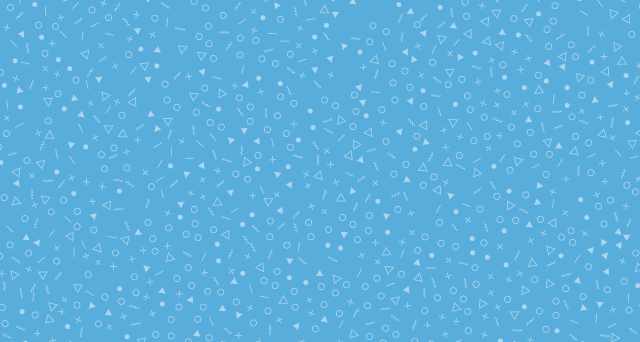
This pattern is drawn by a Shadertoy shader. Its source:

```glsl
// Scattered confetti: rings, dots, triangles, crosses, dashes and squiggles
// in pale ink on flat blue. Each cell of a tilted, staggered grid holds one
// jittered, randomly turned shape, drawn from its distance function.

// Lengths are fractions of the canvas height.
const vec3 SKY = vec3(0.35, 0.68, 0.86);
const vec3 INK = vec3(0.67, 0.84, 0.93);
const vec2 CELL = vec2(0.048, 0.0425);
const float GRID_TILT = 0.37;
const float JITTER = 0.46;          // full range, in cells
const float VACANCY = 0.05;         // share of empty cells
const float HALF_STROKE = 0.00115;
const float RING_RADIUS = 0.0089;
const float DOT_RADIUS = 0.0072;
const float OPEN_INRADIUS = 0.0072;
const float SOLID_INRADIUS = 0.0060;
const float CROSS_ARM = 0.0085;
const float DASH_HALF = 0.0122;
const float WAVE_HALF = 0.0138;
const float WAVE_HEIGHT = 0.0018;
const float WAVE_PERIOD = 0.0092;
const float TAU = 6.2831853;

float hash(vec2 id, float salt) {
    return fract(sin(dot(id, vec2(127.1, 311.7)) + salt * 74.7) * 43758.5453);
}

mat2 rotation(float angle) {
    float c = cos(angle), s = sin(angle);
    return mat2(c, s, -s, c);
}

float triangle(vec2 p, float inradius) {
    return max(abs(p.x) * 0.866 + p.y * 0.5, -p.y) - inradius;
}

float dash(vec2 p, float halfLength) {
    p.x -= clamp(p.x, -halfLength, halfLength);
    return length(p) - HALF_STROKE;
}

float squiggle(vec2 p) {
    float k = TAU / WAVE_PERIOD;
    float slope = WAVE_HEIGHT * k * cos(k * p.x);
    float d = abs(p.y - WAVE_HEIGHT * sin(k * p.x)) / sqrt(1.0 + slope * slope);
    return max(d - HALF_STROKE, abs(p.x) - WAVE_HALF);
}

// Picks a shape by cumulative share and returns its signed distance.
float confetti(vec2 p, float pick) {
    if (pick < 0.26) return abs(length(p) - RING_RADIUS) - HALF_STROKE;
    if (pick < 0.42) return min(dash(p, CROSS_ARM), dash(p.yx, CROSS_ARM));
    if (pick < 0.59) return squiggle(p);
    if (pick < 0.70) return dash(p, DASH_HALF);
    if (pick < 0.79) return length(p) - DOT_RADIUS;
    if (pick < 0.90) return triangle(p, SOLID_INRADIUS);
    return abs(triangle(p, OPEN_INRADIUS)) - HALF_STROKE;
}

void mainImage(out vec4 fragColor, in vec2 fragCoord) {
    float pixel = 1.0 / iResolution.y;
    vec2 p = rotation(GRID_TILT) * (fragCoord * pixel);
    float nearest = 1.0;

    // Nearest shape among the surrounding cells; odd rows shift half a cell
    for (int j = -1; j <= 1; j++) {
        float row = floor(p.y / CELL.y) + float(j);
        float shift = 0.5 * mod(row, 2.0);
        float column = floor(p.x / CELL.x - shift);
        for (int i = -1; i <= 1; i++) {
            vec2 id = vec2(column + float(i), row);
            if (hash(id, 1.0) < VACANCY) continue;
            vec2 jitter = (vec2(hash(id, 2.0), hash(id, 3.0)) - 0.5) * JITTER;
            vec2 center = (id + vec2(shift, 0.0) + 0.5 + jitter) * CELL;
            vec2 q = rotation(TAU * hash(id, 4.0)) * (p - center);
            nearest = min(nearest, confetti(q, hash(id, 5.0)));
        }
    }

    float coverage = clamp(0.5 - nearest / pixel, 0.0, 1.0);
    fragColor = vec4(mix(SKY, INK, coverage), 1.0);
}
```
